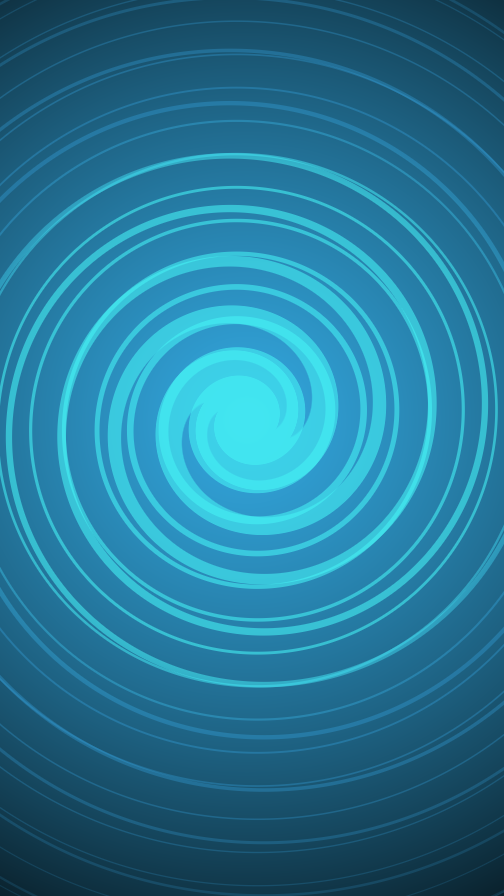
This background is drawn by a WebGL 1 fragment shader. Its source:

```glsl
precision highp float;
// Glowing two-armed cyan spirals that taper outward over a blue radial gradient.

uniform vec2 u_resolution;

const float PI = 3.14159265;

// Coverage of a two-armed spiral whose arms merge into a disc inside coreRadius.
float spiral(float radius, float angle, float spacing, float coreRadius, float taper) {
    float turn = radius / spacing - angle / PI;
    float dist = abs(fract(turn + 0.5) - 0.5) * spacing;
    float halfWidth = 0.5 * spacing * pow(coreRadius / radius, taper);
    float pixel = 1.0 / u_resolution.y;
    float edge = clamp((halfWidth - dist) / pixel + 0.5, 0.0, 1.0);
    return edge * min(1.0, 2.0 * halfWidth / pixel);
}

void main() {
    // Polar coordinates in canvas heights, angle counted from straight up
    vec2 p = (gl_FragCoord.xy - u_resolution * vec2(0.49, 0.531)) / u_resolution.y;
    float radius = max(length(p), 0.001);
    float angle = atan(-p.x, p.y);

    // Background falling off into dark corners
    float falloff = max(0.0, 1.0 - 0.873 * radius - 0.77 * radius * radius);
    vec3 color = vec3(0.2, 0.66, 0.88) * falloff;

    // Arms shift from bright teal to faint blue
    float outer = smoothstep(0.27, 0.36, radius);
    vec3 armColor = mix(vec3(0.27, 0.95, 0.96), vec3(0.2, 0.62, 0.85), outer);
    float opacity = mix(0.58, 0.38, outer) * (1.0 - 0.6 * smoothstep(0.36, 0.6, radius));

    // Broad arms, then fine arms layered over them
    float broad = spiral(radius, angle, 0.0589, 0.052, 1.3);
    float fine = spiral(radius, angle, 0.0371, 0.034, 1.2);
    color = mix(color, armColor, broad * opacity);
    color = mix(color, armColor, fine * opacity);

    gl_FragColor = vec4(color, 1.0);
}
```
